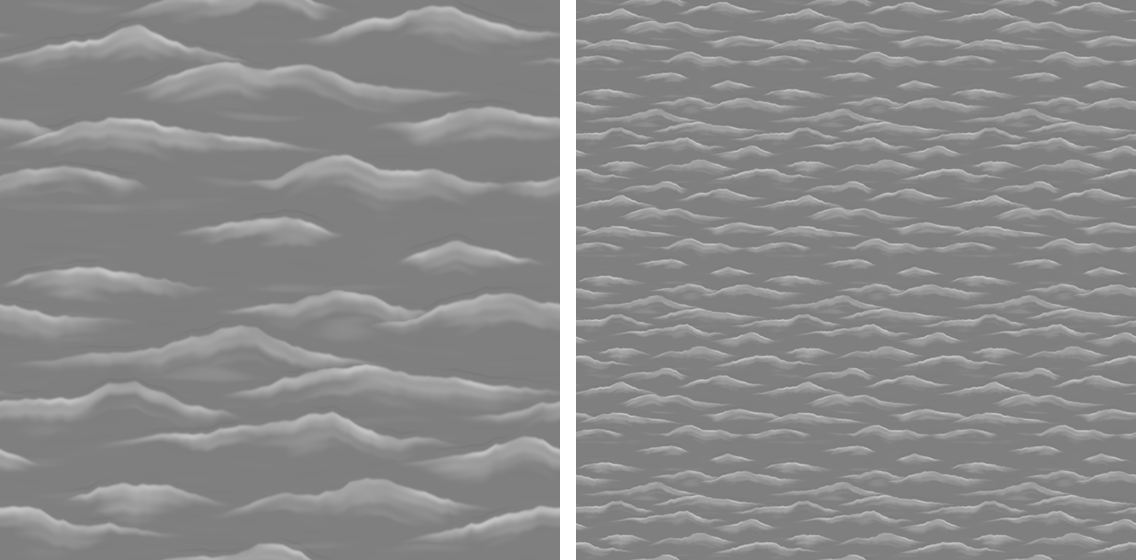
Left, the tile; right, the same tile 3 across and 3 down.
Write a Shadertoy shader that draws this texture map.

```glsl
// Tiling grey height map of long, soft wave crests with sharp upper rims.
#define CRESTS 21           // crests per tile (21 and 13 form an even lattice)
#define LATTICE_STEP 13.0
#define BASE_GREY 0.498
#define BODY_GAIN 0.135     // brightness of the soft slope under a crest
#define RIM_GAIN 0.12       // extra brightness along the crest line
#define GROOVE_GAIN 0.022   // darkness of the thin line above a crest
#define WISP_GAIN 0.055     // brightness of faint stray streaks
#define MIN_HALF_WIDTH 0.14
#define MAX_HALF_WIDTH 0.38
#define ROUGHNESS 0.022     // height of the bumps on a crest line

float hash(vec2 p) {
    vec3 q = fract(vec3(p.xyx) * 0.1031);
    q += dot(q, q.yzx + 33.33);
    return fract((q.x + q.y) * q.z);
}

float cornerSlope(vec2 cell, vec2 offset, vec2 period) {
    float angle = 6.2832 * hash(mod(cell, period) + 3.7);
    return dot(vec2(cos(angle), sin(angle)), offset);
}

// Gradient noise that wraps after "period" cells.
float noise(vec2 p, vec2 period) {
    vec2 c = floor(p), f = p - c;
    vec2 s = f * f * f * (f * (f * 6.0 - 15.0) + 10.0);
    vec2 e = vec2(1.0, 0.0);
    return mix(mix(cornerSlope(c, f, period), cornerSlope(c + e, f - e, period), s.x),
               mix(cornerSlope(c + e.yx, f - e.yx, period),
                   cornerSlope(c + 1.0, f - 1.0, period), s.x), s.y);
}

// Noise along x only, repeating over the tile, different for each seed.
float lineNoise(float x, float cells, float seed) {
    return noise(vec2(x * cells, seed * 3.0 + 0.4), vec2(cells, 128.0));
}

// Returns the light (x) and the groove shade (y) of one crest.
vec2 crest(vec2 uv, float id) {
    float r1 = hash(vec2(id, 11.0)), r2 = hash(vec2(id, 23.0));
    float r3 = hash(vec2(id, 37.0)), r4 = hash(vec2(id, 51.0));
    vec2 center = vec2(id * LATTICE_STEP + r1, id + 0.8 * r2) / float(CRESTS);
    vec2 p = fract(uv - center + 0.5) - 0.5;
    float halfWidth = mix(MIN_HALF_WIDTH, MAX_HALF_WIDTH, r3);
    float t = p.x / halfWidth;
    if (abs(t) >= 1.0) return vec2(0.0);

    // Hill profile with an off-centre, slightly rounded peak
    float peak = 0.8 * (r4 - 0.5);
    float u = t < peak ? (peak - t) / (1.0 + peak) : (t - peak) / (1.0 - peak);
    float hill = pow(max(1.0 - sqrt(u * u + 0.012) + 0.1, 0.0), mix(1.0, 2.0, r1));
    float taper = 1.0 - smoothstep(0.5, 1.0, u);

    // Crest line: hill, tilt and bumps
    float bumps = lineNoise(uv.x, 9.0, id)
                + 0.45 * (0.3 - abs(lineNoise(uv.x, 22.0, id + 30.0)))
                + 0.15 * lineNoise(uv.x, 50.0, id + 60.0);
    float ridge = hill * mix(0.025, 0.075, r3 * 0.6 + r2 * 0.4)
                + 0.012 * t * (r2 - 0.5) + ROUGHNESS * bumps * (0.35 + 0.65 * taper);
    float depth = ridge - p.y;

    // Soft slope below the line, broken by streaks that follow it
    float streak = noise(vec2(uv.x * 10.0, depth * 55.0 + id * 5.0), vec2(10.0, 128.0));
    float along = lineNoise(uv.x, 7.0, id + 90.0);
    float thickness = mix(0.02, 0.07, hill) * (0.35 + 0.65 * taper)
                    * (1.0 + 0.8 * along + 0.5 * streak);
    float blur = max(0.005, 1.5 / iResolution.y);
    float top = smoothstep(-0.4 * blur, blur, depth);
    float body = top * (1.0 - smoothstep(0.15, 1.0, depth / thickness))
               * (0.95 + 0.55 * streak);

    // Bright rim of uneven strength
    float rimPos = (depth - 0.006) / mix(0.004, 0.008, hill);
    float rim = top * exp(-rimPos * rimPos)
              * clamp(0.55 + 1.3 * lineNoise(uv.x, 14.0, id + 45.0), 0.1, 1.0);

    // Thin groove just above the line
    float groovePos = (depth + 0.009 + 0.008 * along) / 0.0025;
    float groove = exp(-groovePos * groovePos) * taper
                 * smoothstep(-0.1, 0.3, lineNoise(uv.x, 8.0, id + 75.0));
    return vec2(taper * (BODY_GAIN * body + RIM_GAIN * rim), GROOVE_GAIN * groove);
}

void mainImage(out vec4 fragColor, in vec2 fragCoord) {
    vec2 uv = fragCoord / iResolution.xy;

    // Smooth ground with faint flat streaks
    float sway = 0.012 * noise(uv * vec2(5.0, 4.0), vec2(5.0, 4.0));
    vec2 flow = uv + vec2(0.0, sway);
    float wisp = noise(flow * vec2(4.0, 26.0), vec2(4.0, 26.0))
               + 0.3 * noise(flow * vec2(9.0, 60.0), vec2(9.0, 60.0));
    float ground = BASE_GREY + 0.006 * noise(flow * vec2(8.0, 44.0), vec2(8.0, 44.0));
    float light = WISP_GAIN * smoothstep(0.28, 0.75, wisp);

    // The brightest crest wins where several overlap
    float shade = 0.0;
    for (int i = 0; i < CRESTS; i++) {
        vec2 c = crest(uv, float(i));
        light = max(light, c.x);
        shade = max(shade, c.y);
    }
    shade *= 1.0 - smoothstep(0.0, 0.06, light);
    fragColor = vec4(vec3(ground + light - shade), 1.0);
}
```
